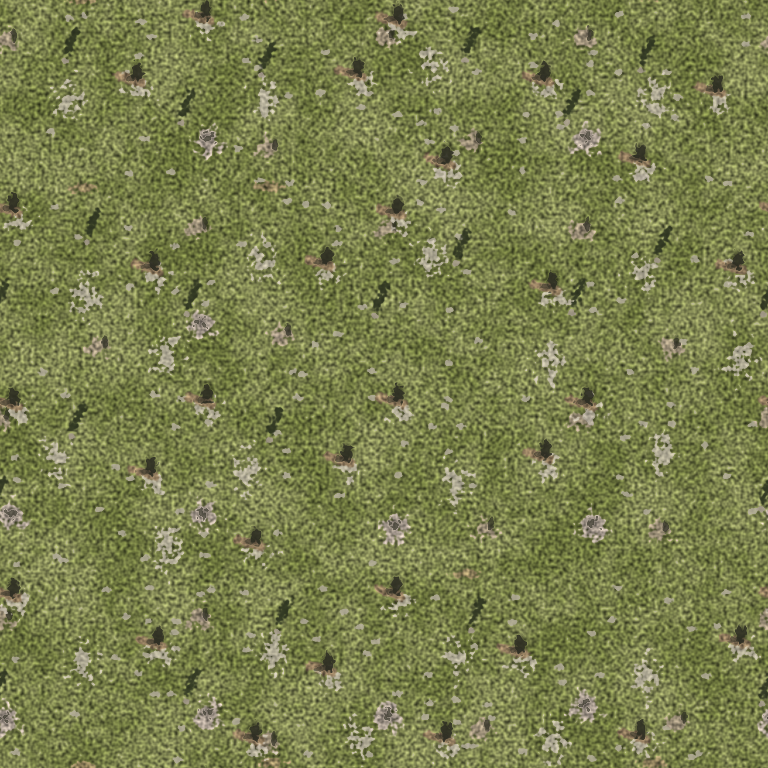
This texture is drawn by a WebGL 1 fragment shader. Its source:

```glsl
precision highp float;
// Worn meadow seen from above: grainy grass made of tiling gradient noise, with
// hollows, stone heaps, chalky crumbs, dark slits and clods set on a 4 by 4 grid.
// Each kind has its own place in the cell; hashes shift or drop single repeats.

uniform vec2 u_resolution;

#define REPEATS 4.0
#define BLADE_FREQ 56.0
#define CLUMP_FREQ 20.0
#define GRAIN_CONTRAST 0.50
#define FLECK_LEVEL 0.62
#define PEBBLE_SHARE 0.13
#define GRASS_DARK vec3(0.41, 0.445, 0.23)
#define GRASS_LIGHT vec3(0.53, 0.55, 0.345)
#define CHALK vec3(0.71, 0.68, 0.62)
#define STONE vec3(0.66, 0.61, 0.57)
#define EARTH vec3(0.54, 0.46, 0.35)
#define SHADOW vec3(0.17, 0.17, 0.13)

vec2 hash2(vec2 p) {
  vec3 a = fract(p.xyx * vec3(0.1031, 0.1030, 0.0973));
  a += dot(a, a.yzx + 33.33);
  return fract((a.xx + a.yz) * a.zy);
}

float corner(vec2 cell, vec2 offset, float period) {
  float angle = 6.2832 * hash2(mod(cell, period) + 7.0).x;
  return dot(vec2(cos(angle), sin(angle)), offset);
}

// Gradient noise, roughly -1 to 1, wrapping after the given period
float noise(vec2 p, float period) {
  vec2 i = floor(p), f = fract(p), e = vec2(1.0, 0.0);
  vec2 u = f * f * f * (f * (f * 6.0 - 15.0) + 10.0);
  float low = mix(corner(i, f, period), corner(i + e, f - e, period), u.x);
  float high = mix(corner(i + e.yx, f - e.yx, period), corner(i + 1.0, f - 1.0, period), u.x);
  return 1.6 * mix(low, high, u.y);
}

// Vector from the nearest repeat of a feature; far away where it is dropped
vec2 repeatAt(vec2 p, vec2 place, float jitter, float keep, float seed) {
  vec2 cell = mod(floor(p - place + 0.5), REPEATS) + seed * 11.0;
  vec2 q = fract(p - place + 0.5) - 0.5;
  q -= jitter * (hash2(cell + 3.0) - 0.5);
  return hash2(cell + 47.0).y < keep ? q : vec2(9.0);
}

// Ragged elliptical cover: rough is noise that eats into the edge
float blob(vec2 q, vec2 radii, float rough) {
  return smoothstep(0.0, 0.35, 1.0 - length(q / radii) + rough);
}

float segment(vec2 q, vec2 a, vec2 b) {
  vec2 d = b - a;
  return length(q - a - d * clamp(dot(q - a, d) / dot(d, d), 0.0, 1.0));
}

// Feature painters: n.x is blade noise, n.y is clump noise
void crumbs(inout vec3 c, vec2 q, vec2 radii, vec2 n) {
  float cover = blob(q, radii, 0.9 * n.y + 0.7 * n.x - 0.3);
  c = mix(c, CHALK * (1.0 + 0.25 * n.x), 0.85 * cover);
}

void hollow(inout vec3 c, vec2 q, vec2 n) {
  crumbs(c, q - vec2(0.025, -0.06), vec2(0.075, 0.065), n);
  float rim = segment(q, vec2(-0.085, 0.012), vec2(0.035, -0.025)) + 0.012 * n.x;
  c = mix(c, EARTH * (1.1 + 0.5 * n.x), 1.0 - smoothstep(0.014, 0.03, rim));
  c = mix(c, SHADOW, 0.9 * blob(q - vec2(0.012, 0.028), vec2(0.034, 0.055), 0.5 * n.x));
  c = mix(c, SHADOW, 0.6 * blob(q - vec2(-0.015, 0.0), vec2(0.045, 0.018), 0.5 * n.x));
}

void heap(inout vec3 c, vec2 q, vec2 n) {
  float width = 0.075 - 0.35 * q.y;
  float cover = blob(q, vec2(max(width, 0.02), 0.085), 0.5 * n.y + 0.4 * n.x);
  c = mix(c, STONE * (1.0 + 0.5 * n.x), 0.95 * cover);
  c = mix(c, SHADOW, 0.7 * blob(q - vec2(0.0, 0.01), vec2(0.04, 0.035), 1.1 * n.x - 0.35));
}

void slit(inout vec3 c, vec2 q, vec2 n) {
  float gap = segment(q, vec2(-0.022, -0.05), vec2(0.025, 0.055)) + 0.016 * n.x + 0.006 * n.y;
  c = mix(c, SHADOW * vec3(0.95, 1.1, 0.9), 0.85 * (1.0 - smoothstep(0.008, 0.03, gap)));
  c = mix(c, STONE, 0.8 * blob(q - vec2(-0.03, -0.1), vec2(0.022, 0.018), 0.4 * n.x));
}

void clod(inout vec3 c, vec2 q, vec2 n) {
  float cover = blob(q, vec2(0.06 - 0.4 * clamp(q.y, -0.05, 0.05), 0.055), 0.6 * n.y + 0.5 * n.x);
  c = mix(c, mix(EARTH, STONE, 0.6) * (1.0 + 0.45 * n.x), 0.85 * cover);
  c = mix(c, SHADOW, 0.75 * blob(q - vec2(0.035, 0.02), vec2(0.018, 0.038), 0.5 * n.x));
}

void main() {
  vec2 p = gl_FragCoord.xy / u_resolution * REPEATS;
  vec2 slant = vec2(p.x - p.y, p.x + p.y);

  // Grass: fine blades, clumps and broad dry patches
  float halfFreq = 0.5 * BLADE_FREQ;
  float blades = 0.7 * (noise(p * BLADE_FREQ, BLADE_FREQ * REPEATS) + noise(slant * halfFreq, halfFreq * REPEATS));
  float clump = noise(p * CLUMP_FREQ, CLUMP_FREQ * REPEATS);
  float dry = noise(slant * 2.0, 2.0 * REPEATS) + 0.6 * noise(p * 8.0, 8.0 * REPEATS);
  vec2 n = vec2(blades, clump);
  vec3 c = mix(GRASS_DARK, GRASS_LIGHT, smoothstep(-1.0, 1.0, dry + 0.5 * clump));
  c *= 1.0 + GRAIN_CONTRAST * blades;
  c = mix(c, CHALK, 0.6 * smoothstep(FLECK_LEVEL, FLECK_LEVEL + 0.4, 0.75 * blades + 0.5 * clump + 0.1 * dry));

  // Loose pebbles on three finer layers
  for (int i = 0; i < 3; i++) {
    float layer = float(i), freq = 5.0 + layer;
    vec2 cell = mod(floor(p * freq), freq * REPEATS) + 61.0 * layer;
    vec2 q = (fract(p * freq) - 0.3 - 0.4 * hash2(cell)) / freq;
    float shown = step(hash2(cell + 19.0).x, PEBBLE_SHARE);
    c = mix(c, CHALK, 0.8 * shown * blob(q, vec2(0.028, 0.018), 0.5 * blades));
  }

  // Features, each on its own lattice
  vec2 streak = repeatAt(p, vec2(0.42, 0.02), 0.04, 0.4, 1.0);
  c = mix(c, EARTH * (1.0 + 0.6 * blades), 0.75 * blob(streak, vec2(0.075, 0.03), 0.6 * blades + 0.4 * clump));
  crumbs(c, repeatAt(p, vec2(0.865, 0.14), 0.04, 0.55, 2.0), vec2(0.085, 0.115), n);
  crumbs(c, repeatAt(p, vec2(0.34, 0.56), 0.22, 0.95, 3.0), vec2(0.08, 0.11), n);
  heap(c, repeatAt(p, vec2(0.05, 0.29), 0.08, 0.7, 4.0), n);
  clod(c, repeatAt(p, vec2(0.02, 0.8), 0.04, 0.65, 5.0), n);
  clod(c, repeatAt(p, vec2(0.46, 0.2), 0.14, 0.7, 6.0), n);
  slit(c, repeatAt(p, vec2(0.44, 0.79), 0.16, 0.75, 7.0), n);
  slit(c, repeatAt(p, vec2(0.99, 0.45), 0.04, 0.5, 8.0), n);
  hollow(c, repeatAt(p, vec2(0.06, 0.91), 0.02, 0.5, 9.0), n);
  hollow(c, repeatAt(p, vec2(0.32, 0.17), 0.02, 0.45, 10.0), n);
  hollow(c, repeatAt(p, vec2(0.78, 0.58), 0.18, 0.95, 11.0), n);

  gl_FragColor = vec4(clamp(c, 0.0, 1.0), 1.0);
}
```
